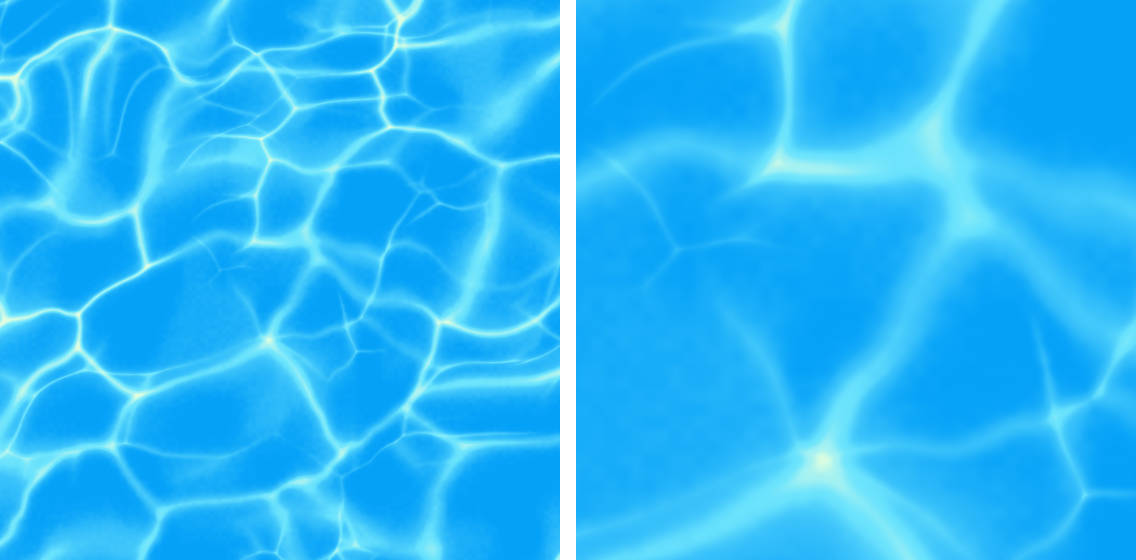
Left, the full canvas; right, a detail of the centre.
Give the GLSL for this texture, as a Shadertoy shader.

```glsl
const vec3 DEEP   = vec3(0.015, 0.63, 0.97);
const vec3 AZURE  = vec3(0.21, 0.75, 0.98);
const vec3 CYAN   = vec3(0.42, 0.89, 0.99);
const vec3 PALE   = vec3(0.64, 0.945, 0.95);
const vec3 SPARK  = vec3(0.86, 0.99, 0.88);

vec2 hash22(vec2 p) {
    vec3 q = fract(p.xyx * vec3(0.1031, 0.1030, 0.0973));
    q += dot(q, q.yzx + 33.33);
    return fract((q.xx + q.yz) * q.zy);
}

float valueNoise(vec2 p) {
    vec2 i = floor(p), f = fract(p);
    vec2 u = f * f * f * (f * (f * 6.0 - 15.0) + 10.0);
    float low  = mix(hash22(i).x, hash22(i + vec2(1, 0)).x, u.x);
    float high = mix(hash22(i + vec2(0, 1)).x, hash22(i + vec2(1, 1)).x, u.x);
    return mix(low, high, u.y);
}

vec2 warp(vec2 p, float frequency, float amount) {
    vec2 q = p * frequency;
    return p + amount * (vec2(valueNoise(q), valueNoise(q + 17.3)) - 0.5);
}

// Gaps from the nearest cell point to the second and third nearest
vec2 cellGaps(vec2 p) {
    vec2 cell = floor(p), f = fract(p);
    vec3 nearest = vec3(9.0);
    for (int y = -1; y <= 1; y++)
    for (int x = -1; x <= 1; x++) {
        vec2 offset = vec2(x, y);
        vec2 r = offset + 0.05 + 0.9 * hash22(cell + offset) - f;
        float d = dot(r, r);
        if (d < nearest.x) nearest = vec3(d, nearest.xy);
        else if (d < nearest.y) nearest = vec3(nearest.x, d, nearest.y);
        else nearest.z = min(nearest.z, d);
    }
    return nearest.yz - nearest.x;
}

// Both gaps add up, so the places where lines meet glow brighter
float lineGlow(vec2 gaps, float width) {
    vec2 g = gaps / width;
    return exp(-g.x * g.x) + exp(-g.y * g.y);
}

// Net of light: focus turns wide dim bands into thin bright ones
float causticNet(vec2 p, float focus) {
    vec2 gaps = cellGaps(p);
    float halo = 0.10 * lineGlow(gaps, 0.25);
    float band = mix(0.20, 0.40, focus) * lineGlow(gaps, mix(0.12, 0.065, focus));
    float core = 0.24 * focus * focus * lineGlow(gaps, 0.03);
    return halo + band + core;
}

vec3 waterColor(float light) {
    vec3 color = mix(DEEP, AZURE, smoothstep(0.0, 0.26, light));
    color = mix(color, CYAN, smoothstep(0.22, 0.52, light));
    color = mix(color, PALE, smoothstep(0.50, 0.80, light));
    return mix(color, SPARK, smoothstep(0.78, 1.2, light));
}

void mainImage(out vec4 fragColor, in vec2 fragCoord) {
    vec2 uv = fragCoord / iResolution.y;

    // Bend the surface with a slow swell and finer ripples
    vec2 swell = warp(uv, 4.0, 0.12);
    vec2 surface = warp(warp(swell, 10.0, 0.034), 24.0, 0.009);
    vec2 slanted = surface + vec2(-0.18 * surface.y, -0.12 * surface.x);

    // Main net, and two finer ones that show only in patches
    float focus = smoothstep(0.15, 0.8, valueNoise(uv * 6.0 + 4.7));
    float light = causticNet(slanted * vec2(3.9, 4.8) + 7.0, focus);
    float patches = smoothstep(0.36, 0.8, valueNoise(uv * 3.6 + 31.0));
    float fineFocus = valueNoise(uv * 7.0 + 52.0);
    light += 0.75 * patches * causticNet(slanted * vec2(5.2, 7.0) + 23.0, fineFocus);
    float glints = smoothstep(0.5, 0.85, valueNoise(uv * 5.0 + 83.0));
    light += 0.5 * glints * causticNet(slanted * vec2(7.5, 9.5) + 41.0, fineFocus);

    // Soft veils of unfocused light
    float veil = valueNoise(surface * vec2(6.0, 4.5) + 11.0);
    float streaks = valueNoise(slanted * vec2(15.0, 11.0) + 61.0);
    light += 0.17 * smoothstep(0.45, 0.95, 0.6 * veil + 0.4 * streaks);

    // Faint mottling of the water
    light += 0.035 * (valueNoise(uv * 130.0) - 0.5);

    fragColor = vec4(waterColor(light), 1.0);
}
```
